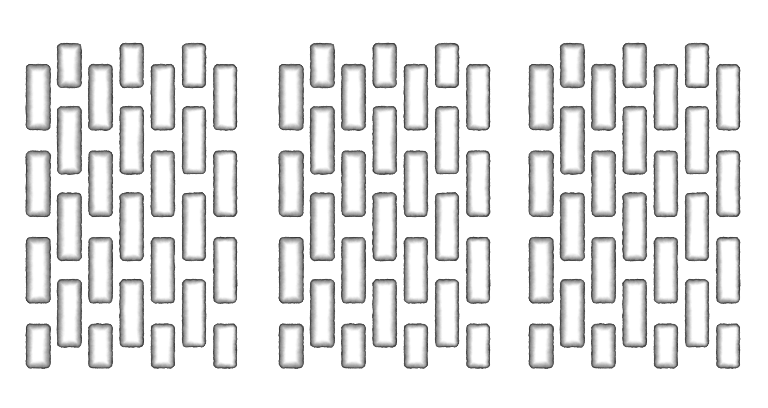
This pattern is drawn by a Shadertoy shader. Its source:

```glsl
vec2 gradientAt(vec2 cell) {
    float angle = 6.2832 * fract(sin(dot(cell, vec2(127.1, 311.7))) * 43758.5);
    return vec2(cos(angle), sin(angle));
}

float gradientNoise(vec2 p) {
    vec2 i = floor(p), f = p - i;
    vec2 u = f * f * (3.0 - 2.0 * f);
    vec2 e = vec2(0, 1);
    float low = mix(dot(gradientAt(i), f), dot(gradientAt(i + e.yx), f - e.yx), u.x);
    float high = mix(dot(gradientAt(i + e), f - e), dot(gradientAt(i + 1.0), f - 1.0), u.x);
    return mix(low, high, u.y);
}

float roundedBox(vec2 p, vec2 halfSize, float radius) {
    vec2 q = abs(p) - halfSize + radius;
    return length(max(q, 0.0)) + min(max(q.x, q.y), 0.0) - radius;
}

void mainImage(out vec4 fragColor, in vec2 fragCoord) {
    // Canvas is 408 units tall, y pointing down
    float pixel = 408.0 / iResolution.y;
    vec2 p = vec2(fragCoord.x, iResolution.y - fragCoord.y) * pixel;

    // Three panels of seven columns
    float panel = clamp(floor(p.x / 256.0), 0.0, 2.0);
    p.x -= 131.7 + 254.5 * panel - 1.5 * panel * panel;
    float column = clamp(round(p.x / 31.15), -3.0, 3.0);
    bool raised = mod(column + 3.0, 2.0) > 0.5;

    // Staggered bars, cut off at the panel's top and bottom
    float start = raised ? 19.5 : 64.0;
    float row = clamp(floor((p.y - start + 9.5) / 86.5), 0.0, 3.0);
    float top = start + 86.5 * row;
    float bottom = min(top + (raised ? 68.5 : 66.5), 368.5);
    top = max(top, 43.0);
    vec2 local = p - vec2(31.15 * column, 0.5 * (top + bottom));
    vec2 halfSize = vec2(12.2 - 0.1 * column, 0.5 * (bottom - top));

    // Slightly ragged outline
    float ragged = 0.7 * gradientNoise(p * 0.22) + 0.4 * gradientNoise(p * 0.6 + 40.0);
    float dist = roundedBox(local, halfSize, 5.0) - ragged;

    // Soft inner shading, thinner towards the right and uneven along each bar
    float depth = 7.2 - 0.35 * column - 0.07 * local.x * (column + 2.0) / 3.0;
    depth += 2.0 * gradientNoise(p * vec2(0.08, 0.035) + 7.0);
    float shade = mix(0.5, 1.0, smoothstep(0.0, 1.0, (-dist - 0.3) / depth));

    // Dark rim, then white outside
    float rim = 1.0 - smoothstep(0.5, 1.6 + 0.5 * pixel, -dist);
    shade = mix(shade, 0.3 + 0.15 * gradientNoise(p * 0.12 + 90.0), rim);
    shade = mix(shade, 1.0, smoothstep(-0.5 * pixel, 0.5 * pixel, dist));
    fragColor = vec4(vec3(shade), 1.0);
}
```
